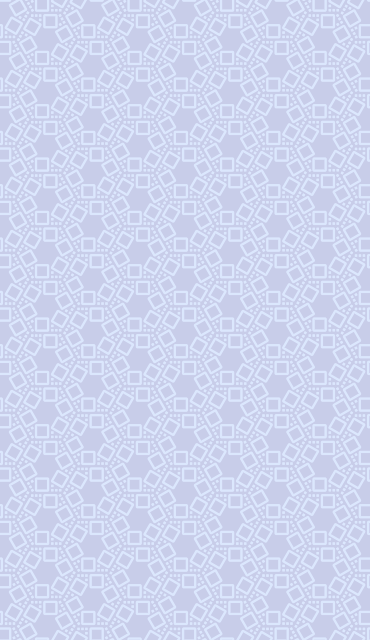
Reproduce this pattern procedurally as a WebGL 1 fragment shader.

```glsl
precision highp float;
// Six-fold rosettes of outlined squares, with small dots in the gaps between them.
uniform vec2 u_resolution;

const float ROOT3 = 1.7320508;

float roundedBox(vec2 p, float halfSize, float radius) {
  vec2 d = abs(p) - halfSize + radius;
  return length(max(d, 0.0)) + min(max(d.x, d.y), 0.0) - radius;
}

vec2 rotate(vec2 p, float angle) {
  float c = cos(angle), s = sin(angle);
  return vec2(c * p.x - s * p.y, s * p.x + c * p.y);
}

// Offset from the nearest point of a triangular lattice with spacing 1.
vec2 nearestRosette(vec2 p) {
  vec2 cell = vec2(ROOT3, 1.0);
  vec2 a = mod(p + 0.5 * cell, cell) - 0.5 * cell;
  vec2 b = mod(p, cell) - 0.5 * cell;
  return dot(a, a) < dot(b, b) ? a : b;
}

// Four dots in one arm of the three-armed gap.
float dotArm(vec2 p) {
  float d = roundedBox(p - vec2(0.175, 0.131), 0.025, 0.014);
  for (int i = 0; i < 3; i++) {
    vec2 center = vec2(0.027 + 0.074 * float(i), 0.05);
    d = min(d, roundedBox(p - center, 0.025, 0.014));
  }
  return d;
}

void main() {
  // 4 cells across and 12 down, with y pointing down.
  vec2 uv = gl_FragCoord.xy / u_resolution;
  vec2 p = vec2(uv.x, 1.0 - uv.y) * vec2(4.0 * ROOT3, 12.0);
  vec2 q = nearestRosette(p - vec2(0.0, 0.242));

  float d = 1.0;
  for (int k = 0; k < 6; k++) {
    vec2 r = rotate(q, radians(60.0) * float(k));

    // Outlined square
    float square = roundedBox(r - vec2(0.078, -0.344), 0.113, 0.012);
    d = min(d, abs(square) - 0.022);

    // Dots around the corner shared by three rosettes
    vec2 corner = r - vec2(1.0 / ROOT3, 0.0);
    for (int j = 0; j < 3; j++) {
      d = min(d, dotArm(rotate(corner, radians(120.0) * float(j))));
    }
  }

  float pixel = 12.0 / u_resolution.y;
  float ink = 1.0 - smoothstep(-0.6 * pixel, 0.6 * pixel, d);
  vec3 lavender = vec3(0.785, 0.802, 0.915);
  vec3 paleBlue = vec3(0.86, 0.905, 0.992);
  gl_FragColor = vec4(mix(lavender, paleBlue, ink), 1.0);
}
```
